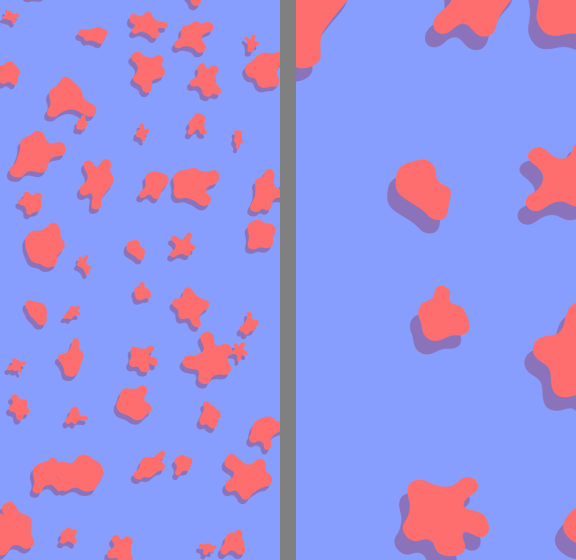
Left, the full canvas; right, a detail of the centre.
Write a Shadertoy shader that draws this pattern.

```glsl
// Scattered coral blobs with offset flat shadows on a periwinkle ground.
// Each jittered grid cell holds one blob: a round core smoothly joined to
// random lobes. Gradient noise bends the outlines a little.

const float TAU = 6.2831853;

vec2 hash2(vec2 p) {
    vec3 q = fract(p.xyx * vec3(0.1031, 0.1030, 0.0973));
    q += dot(q, q.yzx + 33.33);
    return fract((q.xx + q.yz) * q.zy);
}

float cornerSlope(vec2 corner, vec2 offset) {
    float angle = TAU * hash2(corner + 71.0).x;
    return dot(vec2(cos(angle), sin(angle)), offset);
}

float gradientNoise(vec2 p) {
    vec2 i = floor(p), f = fract(p), e = vec2(0.0, 1.0);
    vec2 u = f * f * f * (f * (f * 6.0 - 15.0) + 10.0);
    return mix(
        mix(cornerSlope(i, f), cornerSlope(i + e.yx, f - e.yx), u.x),
        mix(cornerSlope(i + e.xy, f - e.xy), cornerSlope(i + e.yy, f - e.yy), u.x),
        u.y);
}

float smoothMin(float a, float b, float k) {
    float h = max(k - abs(a - b), 0.0) / k;
    return min(a, b) - 0.25 * h * h * k;
}

float segmentDistance(vec2 p, vec2 end) {
    return length(p - end * clamp(dot(p, end) / dot(end, end), 0.0, 1.0));
}

// Distance to a blob of unit reach: a core with five uneven rounded lobes
float blobDistance(vec2 p, vec2 seed) {
    float d = length(p) - 0.42;
    float turn = TAU * hash2(seed + 5.3).x;
    for (int i = 0; i < 5; i++) {
        vec2 h = hash2(seed * 1.7 + float(i) * 13.1 + 40.0);
        float angle = turn + (float(i) + 0.75 * (h.x - 0.5)) * TAU / 5.0;
        vec2 tip = mix(0.25, 0.88, h.y) * vec2(cos(angle), sin(angle));
        float lobe = segmentDistance(p, tip) - mix(0.17, 0.25, h.x);
        d = smoothMin(d, lobe, 0.22);
    }
    return d;
}

// Distance to the nearest blob, in canvas widths
float scatterDistance(vec2 p) {
    p += 0.008 * vec2(gradientNoise(p * 20.0), gradientNoise(p * 20.0 + 37.0));
    const float cellSize = 0.2;
    vec2 cell = floor(p / cellSize);
    float d = 1.0;
    for (int y = -1; y <= 1; y++) {
        for (int x = -1; x <= 1; x++) {
            vec2 id = cell + vec2(x, y);
            vec2 seed = id + 23.0;
            vec2 center = (id + 0.5 + 0.68 * (hash2(seed) - 0.5)) * cellSize;
            float reach = mix(0.033, 0.125, pow(hash2(seed + 91.0).y, 1.4));
            d = min(d, reach * blobDistance((p - center) / reach, seed));
        }
    }
    return d;
}

void mainImage(out vec4 fragColor, in vec2 fragCoord) {
    vec2 p = fragCoord / iResolution.x;
    float edge = 0.75 / iResolution.x;

    vec3 periwinkle = vec3(0.53, 0.62, 1.0);
    vec3 shadowViolet = vec3(0.54, 0.45, 0.73);
    vec3 coral = vec3(1.0, 0.43, 0.43);

    // Shadows fall down and to the left, beneath every blob
    float shadow = scatterDistance(p + vec2(0.010, 0.016));
    float blob = scatterDistance(p);

    vec3 color = mix(shadowViolet, periwinkle, smoothstep(-edge, edge, shadow));
    color = mix(coral, color, smoothstep(-edge, edge, blob));
    fragColor = vec4(color, 1.0);
}
```
